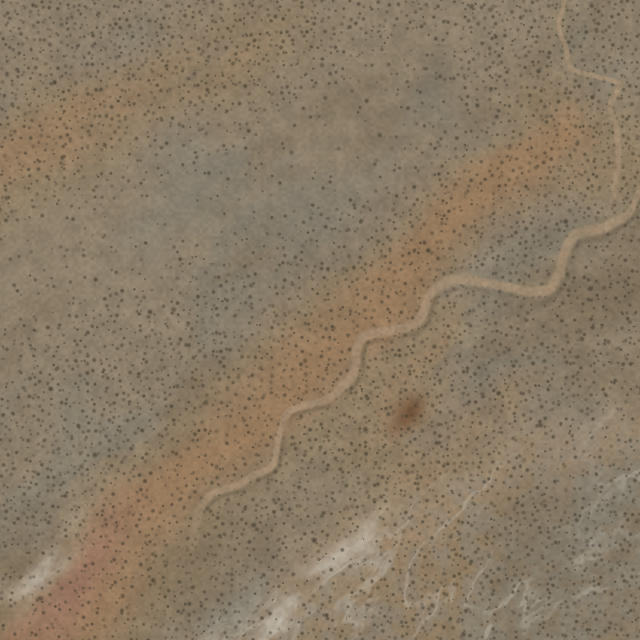
Give the GLSL for this texture, as a Shadertoy shader.

```glsl
#define SOIL vec3(0.555, 0.502, 0.418)
#define SHADE vec3(0.490, 0.435, 0.350)
#define OCHRE vec3(0.605, 0.485, 0.360)
#define TAN vec3(0.640, 0.550, 0.450)
#define CHALK vec3(0.740, 0.710, 0.650)
#define SLATE vec3(0.490, 0.485, 0.445)
#define RUST vec3(0.410, 0.285, 0.190)
#define ROSE vec3(0.600, 0.450, 0.385)
#define SHRUB vec3(0.260, 0.235, 0.185)
#define SHRUB_CELLS 92.0
#define GRAIN 0.10
#define CHANNEL_WIDTH 0.0065

float hash(vec2 p) {
    return fract(sin(dot(p, vec2(127.1, 311.7))) * 43758.5453);
}

float noise(vec2 p) {
    vec2 i = floor(p), f = fract(p);
    f = f * f * (3.0 - 2.0 * f);
    return mix(mix(hash(i), hash(i + vec2(1, 0)), f.x),
               mix(hash(i + vec2(0, 1)), hash(i + vec2(1, 1)), f.x), f.y);
}

float fbm(vec2 p) {
    float sum = 0.0, amp = 0.5;
    for (int i = 0; i < 5; i++) {
        sum += amp * noise(p);
        p = mat2(1.6, 1.2, -1.2, 1.6) * p + 7.3;
        amp *= 0.5;
    }
    return sum / 0.97;
}

// x runs along the diagonal strata, y across them
vec2 alongStrata(vec2 p) {
    return vec2(p.x + p.y, p.y - p.x) * 0.70711;
}

float blob(vec2 p, vec2 center, vec2 size) {
    vec2 q = alongStrata(p - center) / size;
    return exp(-dot(q, q));
}

// Scattered soft dots; density is the chance that a cell holds one
float shrubs(vec2 p, float cells, float density, float radius) {
    vec2 id = floor(p * cells), f = fract(p * cells);
    float cover = 0.0;
    for (int y = -1; y <= 1; y++)
    for (int x = -1; x <= 1; x++) {
        vec2 o = vec2(x, y), c = id + o;
        vec2 jitter = vec2(hash(c + 3.1), hash(c + 17.7));
        float size = radius * (0.55 + 0.6 * hash(c + 41.3));
        float dotMask = 1.0 - smoothstep(size * 0.2, size, length(o + jitter - f));
        cover = max(cover, dotMask * step(hash(c + 59.9), density) * (0.4 + 0.6 * hash(c + 71.0)));
    }
    return cover;
}

float mainCourse(float t) {
    return -0.088 - 0.12 * smoothstep(0.85, 1.0, t) + 0.018 * sin(36.0 * t + 0.26)
         + 0.016 * (noise(vec2(t * 26.0, 2.0)) - 0.5);
}

float sideCourse(float y) {
    return 0.962 - 0.075 * smoothstep(0.865, 0.895, y) + 0.03 * (noise(vec2(y * 24.0, 9.0)) - 0.5);
}

void mainImage(out vec4 fragColor, in vec2 fragCoord) {
    vec2 uv = fragCoord / iResolution.xy;
    vec2 warp = vec2(fbm(uv * 5.0), fbm(uv * 5.0 + 31.0)) - 0.5;
    vec2 p = uv + 0.10 * warp;
    vec2 strata = alongStrata(p);
    float broad = fbm(strata * vec2(3.0, 7.0) + 4.0);
    float fine = fbm(strata * vec2(13.0, 26.0) + 11.0);
    float mottle = fbm(uv * 45.0);

    // Plain soil with broad tonal drift
    vec3 col = mix(SHADE, SOIL, smoothstep(0.15, 0.60, 0.6 * broad + 0.4 * fine));
    float slateMask = smoothstep(0.48, 0.68, fbm(strata * vec2(4.0, 8.0) + 23.0));
    col = mix(col, SLATE, 0.45 * slateMask);

    // Ochre bands: the long diagonal one and the upper left one
    float diagonal = exp(-pow((strata.y + 0.035) / 0.075, 2.0)) * (1.0 - smoothstep(1.15, 1.32, strata.x));
    float upper = exp(-pow((p.y - 0.76 - 0.45 * p.x) / 0.075, 2.0)) * (1.0 - smoothstep(0.2, 0.6, p.x));
    float southeast = 1.0 - smoothstep(-0.20, -0.08, strata.y);
    float ochre = max(diagonal, 0.75 * upper) + 0.5 * southeast * smoothstep(0.42, 0.65, broad);
    col = mix(col, OCHRE, clamp(ochre * (0.55 + 0.7 * fine), 0.0, 0.9));

    // Pale swath and broken chalk in the lower right
    float swath = exp(-pow((p.y - 0.03 - 0.5 * (p.x - 0.38)) / 0.055, 2.0)) * smoothstep(0.3, 0.45, p.x);
    float lowland = 1.0 - smoothstep(-0.02, 0.08, p.y - 0.03 - 0.5 * (p.x - 0.38));
    float darkFlat = blob(p, vec2(0.83, 0.17), vec2(0.09, 0.05));
    col = mix(col, TAN, 0.65 * swath);
    col = mix(col, SLATE, 0.40 * lowland * smoothstep(0.35, 0.6, mottle));
    col = mix(col, SHADE, 0.55 * darkFlat);
    float vein = 1.0 - abs(2.0 * fbm(strata * vec2(9.0, 20.0) + 5.0) - 1.0);
    float chalk = 0.45 * lowland * smoothstep(0.88, 1.0, vein) * (1.0 - darkFlat);
    chalk += 0.85 * blob(p, vec2(0.48, 0.09), vec2(0.13, 0.016));
    chalk += 0.85 * blob(p, vec2(0.05, 0.11), vec2(0.09, 0.025));
    chalk += 0.65 * blob(p, vec2(0.72, 0.555), vec2(0.06, 0.02));
    chalk *= smoothstep(0.25, 0.65, fine);
    col = mix(col, ROSE, 0.75 * blob(p, vec2(0.10, 0.08), vec2(0.15, 0.035)));
    col = mix(col, SLATE, 0.65 * blob(p, vec2(0.36, 0.055), vec2(0.07, 0.025)));
    col = mix(col, CHALK, clamp(chalk, 0.0, 0.85));
    col = mix(col, RUST, 0.75 * blob(p, vec2(0.645, 0.35), vec2(0.032, 0.018)));

    // Shrubs thin out on the smooth plain and on chalk
    float plain = exp(-pow((p.y - 0.57 - 0.4 * p.x) / 0.13, 2.0)) * (1.0 - smoothstep(0.55, 0.85, p.x));
    float density = (0.85 - 0.70 * plain) * (0.55 + 0.8 * broad) * (1.0 - 0.8 * min(chalk + 0.5 * swath, 1.0));
    float cover = 0.65 * shrubs(uv, SHRUB_CELLS, density, 0.40);
    cover = max(cover, 0.75 * shrubs(uv + 0.37, SHRUB_CELLS * 0.5, 0.13 * density, 0.25));
    col = mix(col, SHRUB, cover);

    // Dry channel with a shaded bank, joined by a side branch
    vec2 bed = alongStrata(uv);
    float e = 0.002;
    float slope = (mainCourse(bed.x + e) - mainCourse(bed.x - e)) / (2.0 * e);
    float across = (bed.y - mainCourse(bed.x)) / sqrt(1.0 + slope * slope);
    float reach = smoothstep(0.26, 0.42, bed.x);
    float sideSlope = (sideCourse(uv.y + e) - sideCourse(uv.y - e)) / (2.0 * e);
    float sideDist = abs(uv.x - sideCourse(uv.y)) / sqrt(1.0 + sideSlope * sideSlope);
    float width = CHANNEL_WIDTH * (0.7 + 0.7 * noise(uv * 14.0));
    float branch = (1.0 - smoothstep(0.3 * width, 0.9 * width, sideDist)) * smoothstep(0.67, 0.70, uv.y);
    float channel = (1.0 - smoothstep(0.5 * width, 1.3 * width, abs(across))) * reach;
    float bank = exp(-pow((across + 1.7 * width) / (0.6 * width), 2.0)) * reach;
    col = mix(col, SHADE * 0.8, 0.50 * bank * smoothstep(0.3, 0.6, mottle));
    col = mix(col, TAN, 0.8 * max(channel, branch));

    // Fine soil grain
    col *= 1.0 + GRAIN * (noise(uv * 210.0) - 0.5) + 0.14 * (mottle - 0.5);
    fragColor = vec4(clamp(col, 0.0, 1.0), 1.0);
}
```
